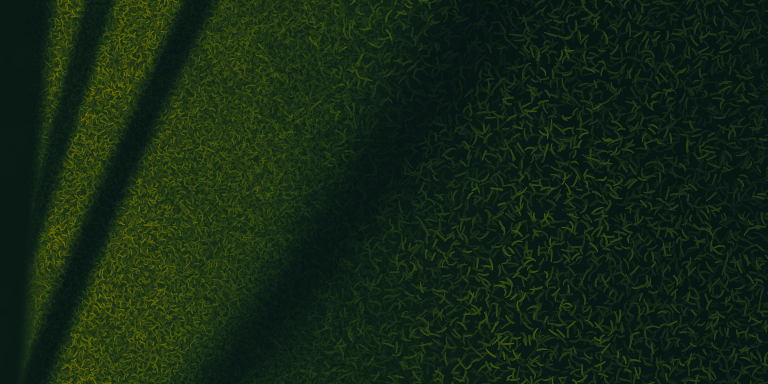
Give the GLSL for this texture, as a Shadertoy shader.

```glsl
// Low sun over a lawn: long slanted shadows cross grass lit yellow-green.
// Curved bands set the illumination; two scales of hashed blade segments
// supply the texture, and one polynomial ramp turns light into colour.

#define FINE_CELLS 82.0     // blade cells per canvas height, left
#define COARSE_CELLS 35.0   // blade cells per canvas height, right
#define BLADES_PER_CELL 3
#define SUN_NEAR 0.84       // light at the left of the lit lawn
#define SUN_FAR 0.58        // light where the lawn meets the broad shadow
#define SHADE_LEFT 0.15     // light left inside the narrow shadows
#define SHADE_BROAD 0.70    // strength of the broad shadow
#define CLUMP_AMOUNT 0.30

// Integer hash giving three values in 0..1
vec3 hash3(ivec3 cell) {
    uvec3 v = uvec3(cell + 4096) * 1664525u + 1013904223u;
    v.x += v.y * v.z; v.y += v.z * v.x; v.z += v.x * v.y;
    v ^= v >> 16u;
    v.x += v.y * v.z; v.y += v.z * v.x; v.z += v.x * v.y;
    return vec3(v >> 8u) / 16777216.0;
}

float valueNoise(vec2 p) {
    ivec2 i = ivec2(floor(p));
    vec2 f = fract(p);
    f = f * f * (3.0 - 2.0 * f);
    float a = hash3(ivec3(i, 90)).x;
    float b = hash3(ivec3(i + ivec2(1, 0), 90)).x;
    float c = hash3(ivec3(i + ivec2(0, 1), 90)).x;
    float d = hash3(ivec3(i + ivec2(1, 1), 90)).x;
    return mix(mix(a, b, f.x), mix(c, d, f.x), f.y);
}

// Brightest blade at p; lengths are in cells
float grassBlades(vec2 p, float halfWidth, float pixel, int seed) {
    ivec2 home = ivec2(floor(p));
    float bright = 0.0;
    for (int y = -1; y <= 1; y++)
    for (int x = -1; x <= 1; x++)
    for (int k = 0; k < BLADES_PER_CELL; k++) {
        ivec2 cell = home + ivec2(x, y);
        vec3 place = hash3(ivec3(cell, seed + 2 * k));
        vec3 look = hash3(ivec3(cell, seed + 2 * k + 1));
        float angle = 6.2832 * place.z;
        vec2 along = vec2(cos(angle), sin(angle));
        vec2 q = p - vec2(cell) - place.xy;
        float halfLength = mix(0.25, 0.55, look.x);
        float t = clamp(dot(q, along) / halfLength, -1.0, 1.0);
        // Slight bend and a narrowing tip
        vec2 bend = vec2(-along.y, along.x) * (look.y - 0.5) * 0.3 * t * t;
        float dist = length(q - along * halfLength * t - bend);
        float width = halfWidth * (1.0 - 0.35 * t);
        float mask = 1.0 - smoothstep(width - 0.5 * pixel, width + 0.5 * pixel, dist);
        float shade = mix(0.25, 1.0, look.z * look.z) * (0.85 + 0.15 * t);
        bright = max(bright, mask * shade);
    }
    return bright;
}

// Soft band of shadow around signed offset d
float band(float d, float halfWidth, float blur) {
    return 1.0 - smoothstep(halfWidth - blur, halfWidth + blur, abs(d));
}

float illumination(vec2 p) {
    // Broad diagonal shadow and the dimmer lawn beyond it
    float broadX = p.x - (0.57 + 0.78 * p.y - 0.08 * p.y * p.y);
    float spread = broadX / (0.11 + 0.06 * p.y);
    float nearLight = mix(SUN_NEAR, SUN_FAR, smoothstep(0.2, 1.0, p.x));
    float farLight = 0.43 - 0.12 * smoothstep(1.2, 2.0, p.x) - 0.08 * p.y;
    float light = mix(nearLight, farLight, smoothstep(-0.15, 0.1, broadX));
    light *= 1.0 - SHADE_BROAD * exp(-spread * spread);

    // Dark left margin and two narrow shadows
    float margin = 1.0 - smoothstep(-0.025, 0.03, p.x - 0.06 - 0.075 * p.y);
    float thin = band(p.x + 0.03 - 0.29 * p.y, 0.018 + 0.02 * p.y, 0.018);
    float slantX = p.x - (0.085 + 0.39 * p.y + 0.045 * p.y * p.y);
    float slant = band(slantX, 0.042, 0.026);
    float shadow = max(margin, max(0.9 * thin, slant));
    return mix(light, SHADE_LEFT, shadow);
}

vec3 grassColour(float light) {
    float s = light * light;
    vec3 c = vec3(0.02, 0.065, 0.07) + vec3(0.11, 0.29, 0.09) * light;
    return max(c + vec3(0.19, 0.0, -0.14) * s, vec3(0.005));
}

void mainImage(out vec4 fragColor, in vec2 fragCoord) {
    vec2 p = fragCoord / iResolution.y;
    p.x *= 2.0 * iResolution.y / iResolution.x;
    float pixel = 1.0 / iResolution.y;

    // Blades grow coarser and more contrasted to the right
    float fine = grassBlades(p * FINE_CELLS, 0.16, pixel * FINE_CELLS, 0);
    float coarse = grassBlades(p * COARSE_CELLS, 0.085, pixel * COARSE_CELLS, 20);
    float fineDetail = 0.5 + 1.05 * fine;
    float coarseDetail = 0.25 + 2.3 * coarse;
    float detail = mix(fineDetail, coarseDetail, smoothstep(0.4, 1.5, p.x));
    detail = mix(0.85, detail, smoothstep(0.02, 0.14, p.x));

    // Uneven clumps in the turf
    float clumps = 0.6 * valueNoise(p * 14.0) + 0.4 * valueNoise(p * 37.0);
    detail *= 1.0 + CLUMP_AMOUNT * (clumps - 0.5);

    float light = min(illumination(p) * detail, 1.25);
    fragColor = vec4(grassColour(light), 1.0);
}
```
